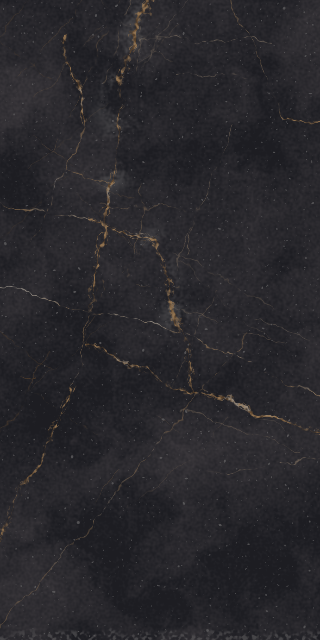
A Shadertoy shader for this texture:

```glsl
// Black marble slab: cloudy charcoal ground with braided gold veins, pale cracks,
// misty halos, hairlines and mineral specks. Every vein is a straight segment
// bent by one shared gradient-noise warp, so that the joints stay connected.

const vec3 DARK_STONE  = vec3(0.118, 0.119, 0.139);
const vec3 LIGHT_STONE = vec3(0.194, 0.186, 0.203);
const vec3 MIST        = vec3(0.37, 0.365, 0.37);
const vec3 RUST        = vec3(0.36, 0.26, 0.16);
const vec3 GOLD        = vec3(0.60, 0.47, 0.32);
const vec3 CALCITE     = vec3(0.62, 0.59, 0.55);

const float CLOUD_CONTRAST = 1.35;
const float BROAD_CONTRAST = 0.75;
const float GRAIN_CONTRAST = 0.45;
const float GOLD_WIDE = 0.0058;   // half-widths, canvas width = 1
const float GOLD_THIN = 0.0017;
const float PALE_WIDTH = 0.0011;
const float HAIR_WIDTH = 0.0010;
const float BRAID_SPREAD = 0.055;
const int VEINS = 12, PALES = 9, HAIRS = 44;

// Segments (start, end), widest first
const vec4 GOLD_VEINS[VEINS] = vec4[VEINS](
    vec4(.47, 2.02, .365, 1.72), vec4(.48, 1.245, .57, .96),
    vec4(.365, 1.46, .32, 1.29), vec4(.61, .775, 1.02, .645),
    vec4(.32, 1.29, .28, 1.05),  vec4(.23, .78, -.02, .28),
    vec4(.57, .96, .61, .775),   vec4(.20, 1.88, .28, 1.63),
    vec4(.27, 1.31, .48, 1.245), vec4(.27, .92, .61, .775),
    vec4(.365, 1.72, .365, 1.46), vec4(.885, 1.635, 1.02, 1.61));
const vec4 PALE_VEINS[PALES] = vec4[PALES](
    vec4(-.02, 1.10, .57, .965), vec4(.57, .965, 1.02, .75),
    vec4(-.02, 1.37, .27, 1.31), vec4(.20, 1.48, .365, 1.44),
    vec4(.28, 1.63, .10, 1.24),  vec4(.28, 1.05, .23, .78),
    vec4(.72, 2.02, .885, 1.635), vec4(.77, .96, .30, .36),
    vec4(.30, .36, .0, .04));

vec2 hash2(vec2 p) {
    vec3 q = fract(p.xyx * vec3(.1031, .1030, .0973));
    q += dot(q, q.yzx + 33.33);
    return fract((q.xx + q.yz) * q.zy);
}

float cornerSlope(vec2 cell, vec2 corner, vec2 f) {
    float a = 6.2832 * hash2(cell + corner + 57.0).x;
    return dot(vec2(cos(a), sin(a)), f - corner);
}

float gradientNoise(vec2 p) {
    vec2 c = floor(p), f = p - c, u = f * f * f * (f * (f * 6.0 - 15.0) + 10.0);
    vec2 e = vec2(1, 0);
    return mix(mix(cornerSlope(c, e.yy, f), cornerSlope(c, e.xy, f), u.x),
               mix(cornerSlope(c, e.yx, f), cornerSlope(c, e.xx, f), u.x), u.y);
}

float fbm(vec2 p) {
    float sum = 0.0, amp = 0.6;
    for (int i = 0; i < 5; i++) {
        sum += amp * gradientNoise(p);
        p = mat2(1.6, 1.2, -1.2, 1.6) * p + 9.7;
        amp *= 0.58;
    }
    return sum;
}

vec2 warp(vec2 p) {
    return vec2(fbm(p * 6.0), fbm(p * 6.0 + 31.0));
}

float segmentDist(vec2 p, vec4 s) {
    vec2 d = s.zw - s.xy, q = p - s.xy;
    return length(q - d * clamp(dot(q, d) / dot(d, d), 0.0, 1.0));
}

// Antialiased line; lines under a pixel wide fade instead of vanishing
float cover(float dist, float halfWidth, float px) {
    return (1.0 - smoothstep(-px, px, dist - halfWidth)) * min(1.0, 2.2 * halfWidth / px);
}

void mainImage(out vec4 fragColor, in vec2 fragCoord) {
    float unit = 2.0 / iResolution.y, px = 0.7 * unit;
    vec2 p = fragCoord * unit;
    vec2 bend = warp(p);
    vec2 q = p + 0.05 * bend;
    vec2 braid = BRAID_SPREAD * warp(p * 1.9 + 11.0);
    float patchy = gradientNoise(p * 9.0), ragged = gradientNoise(p * 62.0);
    float grain = gradientNoise(p * 105.0);

    // Cloudy ground
    float tone = 0.45 + BROAD_CONTRAST * gradientNoise(p * 2.1 + 15.0)
        + CLOUD_CONTRAST * fbm(p * 4.5 + 4.0 + 0.8 * bend) + GRAIN_CONTRAST * (grain + 0.6 * ragged);
    vec3 col = mix(DARK_STONE, LIGHT_STONE, clamp(tone, -0.08, 1.4));

    // Hairlines in two crossing directions, denser toward the top
    for (int i = 0; i < HAIRS; i++) {
        vec2 h = hash2(vec2(i, 7)), k = hash2(vec2(i, 23));
        float angle = (i % 2 == 0 ? 1.1 : -0.35) + 0.9 * (k.x - 0.5);
        vec2 mid = vec2(h.x * mix(1.0, 0.6, h.y), 2.0 * sqrt(h.y));
        vec2 reach = (0.06 + 0.2 * k.y) * vec2(cos(angle), sin(angle));
        float line = cover(segmentDist(q, vec4(mid - reach, mid + reach)), HAIR_WIDTH, px);
        line *= (0.25 + 0.6 * k.x) * smoothstep(-0.35, 0.25, patchy + 0.5 * ragged);
        col = mix(col, mix(RUST, CALCITE, 0.6 * h.x), line);
    }

    // Gold veins of three strands, with the mist around some of them
    float gold = 0.0, mist = 0.0;
    for (int i = 0; i < VEINS; i++) {
        float rank = float(i) / float(VEINS - 1);
        float w = mix(GOLD_WIDE, GOLD_THIN, sqrt(rank));
        w *= max(0.2, 0.7 + 0.8 * patchy + 1.3 * ragged);
        for (int s = -1; s <= 1; s++) {
            float d = segmentDist(q + float(s) * (1.0 - 0.5 * rank) * braid, GOLD_VEINS[i]);
            gold = max(gold, s == 0 ? cover(d, w, px) : 0.75 * cover(d, 0.42 * w, px));
        }
        float away = segmentDist(q, GOLD_VEINS[i]);
        if (i < 2 || i == 10) mist = max(mist, exp(-away * away / 0.0022));
    }
    mist *= smoothstep(-0.25, 0.55, patchy + 0.8 * bend.x + 0.35 * ragged + 0.2 * grain);
    col = mix(col, MIST, 0.6 * mist);
    vec3 ore = mix(RUST, GOLD, smoothstep(-0.3, 0.4, ragged + 0.6 * grain));
    ore = mix(ore, CALCITE, 0.8 * smoothstep(0.2, 0.6, patchy + 0.4 * grain));
    col = mix(col, ore, gold * (0.5 + 0.4 * smoothstep(-0.4, 0.1, patchy + 0.5 * grain)));

    // Pale cracks, fainter and browner down the list
    for (int i = 0; i < PALES; i++) {
        float rank = float(i) / float(PALES - 1);
        float w = max(0.0004, PALE_WIDTH * (0.9 + patchy + ragged));
        float line = cover(segmentDist(q, PALE_VEINS[i]), w, px);
        line *= mix(0.85, 0.4, rank) * smoothstep(-0.5, 0.1, patchy + 0.5 * ragged);
        vec3 tint = mix(CALCITE, GOLD, smoothstep(-0.2, 0.3, bend.y + 0.4 * rank));
        col = mix(col, tint, line);
    }

    // Mineral specks in coarse to fine layers
    for (int i = 0; i < 3; i++) {
        float scale = 15.0 + 18.0 * float(i);
        vec2 cell = floor(p * scale), h = hash2(cell + 3.0), k = hash2(cell + 91.0);
        vec2 r = fract(p * scale) - 0.25 - 0.5 * h;
        float a = 6.2832 * k.x, size = (0.015 + 0.06 * k.y * k.y) / scale;
        r = mat2(cos(a), sin(a), -sin(a), cos(a)) * r * vec2(1.0, 1.0 + k.x) / scale;
        float speck = cover(length(r) + 0.003 * ragged, size, px);
        col = mix(col, MIST, speck * step(0.6, fract(7.0 * (h.x + k.y))) * 0.8);
    }

    // Chipped lower edge
    float chip = 1.0 - smoothstep(0.008, 0.035, p.y + 0.03 * gradientNoise(p * vec2(16.0, 30.0)));
    col = mix(col, MIST, 0.55 * chip * smoothstep(-0.1, 0.4, ragged + 0.6 * grain));

    fragColor = vec4(col, 1.0);
}
```
